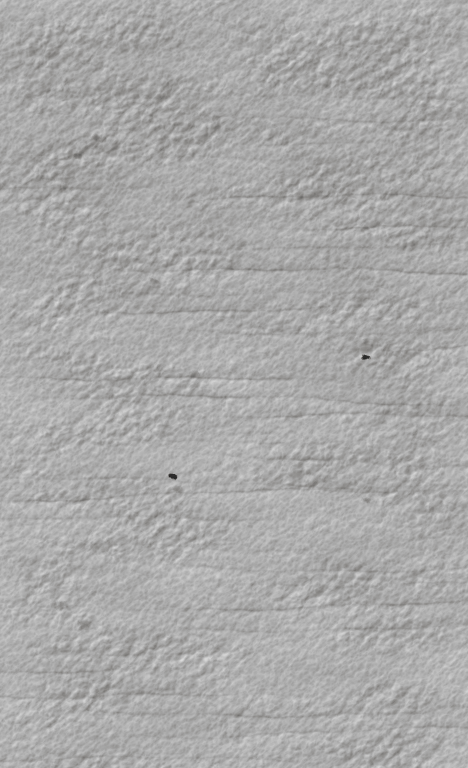
Write a Shadertoy shader that draws this texture.

```glsl
// Rough grey plaster wall with horizontal trowel ridges, grainy relief and a few dark pits.

float hash(vec2 p) {
    vec3 q = fract(p.xyx * vec3(0.1031, 0.1030, 0.0973));
    q += dot(q, q.yzx + 33.33);
    return fract((q.x + q.y) * q.z);
}

// Cellular noise: distance to the nearest scattered grain centre
float grains(vec2 p) {
    vec2 cell = floor(p), f = p - cell;
    float nearest = 4.0;
    for (int j = -1; j <= 1; j++)
    for (int i = -1; i <= 1; i++) {
        vec2 o = vec2(i, j), id = cell + o + 300.0;
        vec2 d = o + vec2(hash(id), hash(id + 71.7)) - f;
        nearest = min(nearest, dot(d, d));
    }
    return sqrt(nearest);
}

// Grains lit along the y axis
float emboss(vec2 p) {
    vec2 toLight = vec2(0.0, 0.27);
    return grains(p + toLight) - grains(p - toLight);
}

// Layered, rotated sines, roughly -1 to 1
float waves(vec2 p) {
    float sum = 0.0, amp = 0.5;
    for (int i = 0; i < 5; i++) {
        sum += amp * sin(p.x + 1.6 * sin(p.y + float(i) * 2.1));
        p = mat2(0.8, 0.6, -0.6, 0.8) * p * 1.7 + 3.7;
        amp *= 0.66;
    }
    return sum;
}

// Overlapping trowel strokes: shadow above each edge, pale lip below
float ridges(vec2 p, float width) {
    float tone = 0.0;
    for (int i = 0; i < 36; i++) {
        float k = float(i), a = hash(vec2(k, 3.0)), b = hash(vec2(k, 17.0));
        float y = (k + 0.2 + 0.6 * a) / 36.0;
        float x = p.x - width * hash(vec2(k, 41.0));
        float reach = width * mix(0.22, 0.75, b);
        float bend = 0.004 * sin(x * 10.0 + a * 40.0) + 0.0016 * sin(x * 34.0 + b * 50.0);
        float d = p.y - y - bend - x * (a - 0.5) * 0.05 - 0.0006 * sin(x * 170.0 + k);
        float strength = smoothstep(reach, reach * 0.45, abs(x)) * mix(0.35, 1.0, hash(vec2(k, 59.0)));
        strength *= mix(1.0, 0.35, smoothstep(0.72, 0.92, y));
        strength *= 0.75 + 0.25 * sin(x * 27.0 + b * 30.0);
        float above = smoothstep(-0.0015, 0.0015, d);
        float shadow = 0.07 * exp(-abs(d) / 0.007) * above + 0.09 * exp(-d * d / 0.000004);
        float lip = 0.05 * exp(-abs(d) / 0.006) * (1.0 - above);
        tone += strength * (lip - shadow);
    }
    return tone;
}

// Two deep holes, then fainter stains; returns darkness
float pits(vec2 p, float width) {
    float dark = 0.0;
    for (int i = 0; i < 10; i++) {
        float k = float(i);
        bool deep = i < 2;
        vec2 c = vec2(width * mix(0.12, 0.88, hash(vec2(k, 83.0))), mix(0.1, 0.9, hash(vec2(k, 97.0))));
        if (deep) c = vec2(width * (0.37 + 0.41 * k), 0.38 + 0.155 * k);
        vec2 d = (p - c) * vec2(0.75, 1.1);
        float r = length(d) + 0.0016 * waves(p * 330.0 + k);
        float size = deep ? 0.0052 : mix(0.005, 0.009, hash(vec2(k, 7.0)));
        dark = max(dark, (deep ? 0.75 : 0.2) * smoothstep(size, size * (deep ? 0.5 : 0.2), r));
    }
    return dark;
}

void mainImage(out vec4 fragColor, in vec2 fragCoord) {
    vec2 p = fragCoord / iResolution.y;
    float width = iResolution.x / iResolution.y;

    // Rough patches, calmer near the borders
    float side = min(p.x, width - p.x);
    float calm = smoothstep(0.0, 0.07, side) * smoothstep(1.0, 0.95, p.y);
    float rough = smoothstep(-0.5, 0.9, waves(p * vec2(14.0, 36.0)) + 0.35 * smoothstep(0.6, 0.9, p.y));
    rough *= mix(0.35, 1.0, calm);

    // Diagonal grain, stretched from lower left to upper right
    vec2 g = vec2(dot(p, vec2(0.77, 0.64)) * 0.72, dot(p, vec2(-0.64, 0.77)) * 1.1);
    g += 0.0015 * vec2(waves(p * 90.0), waves(p.yx * 90.0 + 5.0));
    float relief = emboss(g * 68.0) * mix(0.05, 0.17, rough)
                 + emboss(g * 135.0 + 9.0) * mix(0.08, 0.14, rough);
    float dust = 0.08 * (grains(g * 250.0) - 0.45);

    // Combine tones
    float tone = 0.69 - 0.025 * smoothstep(0.3, 0.9, p.y) + 0.03 * smoothstep(0.94, 1.0, p.y);
    tone += 0.024 * waves(p * vec2(18.0, 48.0) + 8.0) + 0.012 * waves(p * 7.0 + 2.0);
    tone += relief + dust - 0.02 * rough;
    tone += ridges(p, width);
    tone = clamp(tone, 0.42, 0.86);
    tone *= 1.0 - pits(p, width);

    // Shadows lean slightly warm
    vec3 warmth = mix(vec3(1.012, 1.0, 0.985), vec3(1.0), smoothstep(0.5, 0.68, tone));
    fragColor = vec4(tone * warmth, 1.0);
}
```
